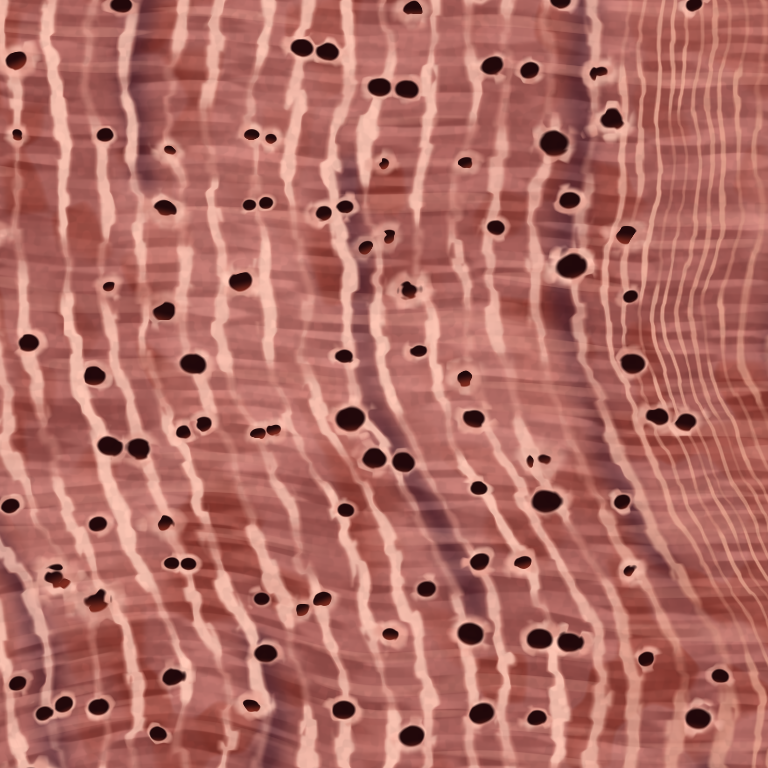
Reproduce this texture procedurally as a Shadertoy shader.

```glsl
// Magnified cross-cut wood: wavy pale growth lines, fine rays and dark rimmed pores.

vec2 hash2(vec2 c) {
    return fract(sin(vec2(dot(c, vec2(127.1, 311.7)), dot(c, vec2(269.5, 183.3)))) * 43758.5);
}

// Smooth cellular noise: blends a random value per scattered cell, 0 to 1
float cellular(vec2 p) {
    vec2 cell = floor(p), f = p - cell;
    vec2 sum = vec2(0.0);
    for (int j = -1; j <= 1; j++)
    for (int i = -1; i <= 1; i++) {
        vec2 o = vec2(i, j);
        vec2 h = hash2(cell + o);
        vec2 d = o + 0.15 + 0.7 * h - f;
        sum += exp(-8.0 * dot(d, d)) * vec2(fract(h.x * 17.3 + h.y * 5.1), 1.0);
    }
    return sum.x / sum.y;
}

// Across-grain coordinate: the growth lines swing right toward the bottom
float grainCoord(vec2 p) {
    float bend = 0.17 * (1.0 - smoothstep(0.05, 0.58, p.y));
    return p.x - bend + 0.012 * sin(8.0 * p.y + 4.0 * p.x)
         + 0.006 * sin(21.0 * p.y + 9.0 * p.x) + 0.0025 * sin(49.0 * p.y - 31.0 * p.x);
}

// Coverage of the pale growth lines
float growthLines(vec2 p, float u) {
    float s = u * 19.0 + 6.0 * smoothstep(0.78, 1.0, u);
    float id = floor(s);
    vec2 h = hash2(vec2(id, 3.0));
    float f = fract(s) - 0.5 - 0.26 * (h.x - 0.5);
    f += 0.06 * sin(p.y * 26.0 + h.y * 40.0) + 0.2 * (cellular(p * 48.0) - 0.5);
    float patches = cellular(vec2(id * 3.7, p.y * 13.0));
    float halfWidth = 0.09 + 0.1 * patches;
    float strength = mix(0.45, 1.0, smoothstep(0.1, 0.6, patches)) * mix(0.75, 1.0, h.y);
    return strength * (1.0 - smoothstep(halfWidth - 0.08, halfWidth + 0.09, abs(f)));
}

// Scattered pores: x = rim coverage, y = hole coverage, z = depth shade
vec3 pores(vec2 p) {
    vec2 g = p * 10.5, cell = floor(g);
    float rough = cellular(p * 62.0) - 0.5;
    vec3 result = vec3(0.0);
    for (int j = -1; j <= 1; j++)
    for (int i = -1; i <= 1; i++) {
        vec2 c = cell + vec2(i, j);
        vec2 h = hash2(c + 11.0), k = hash2(c + 57.0), m = hash2(c + 91.0);
        if (k.x > 0.8 - 0.4 * smoothstep(7.5, 10.0, c.x)) continue;
        vec2 q = g - c - 0.14 - 0.72 * h;
        float tilt = 0.7 * (m.x - 0.35);
        q = mat2(cos(tilt), -sin(tilt), sin(tilt), cos(tilt)) * q;
        float radius = mix(0.12, 0.225, k.y * k.y);
        // Some pores are twins split by a thin wall
        if (m.y > 0.8) {
            radius *= 0.85;
            q.x = abs(q.x) - 1.15 * radius;
        }
        float e = length(q * vec2(1.0, 1.25)) / radius + 0.22 * rough;
        float filled = smoothstep(0.5, 0.9, fract(k.x * 23.0));
        float rim = 1.0 - smoothstep(1.1, 1.75 + 0.4 * filled, e + 0.8 * rough);
        float hole = 1.0 - smoothstep(0.8, 1.1, e * mix(1.0, 1.45, filled) + filled * rough);
        float depth = smoothstep(-0.9, 0.1, q.y / radius + 0.35 - 0.6 * filled);
        result.x = max(result.x, rim * mix(0.65, 1.0, h.y));
        if (hole > result.y) result.yz = vec2(hole, depth);
    }
    return result;
}

void mainImage(out vec4 fragColor, in vec2 fragCoord) {
    vec2 p = fragCoord / iResolution.y;
    float u = grainCoord(p);

    vec3 wood = vec3(0.64, 0.36, 0.34);
    vec3 rose = vec3(0.77, 0.49, 0.46);
    vec3 rust = vec3(0.57, 0.25, 0.21);
    vec3 shadow = vec3(0.40, 0.19, 0.21);
    vec3 salmon = vec3(0.88, 0.60, 0.54);
    vec3 cream = vec3(0.98, 0.77, 0.70);

    // Fibre fields, mottled from rust to rose
    float mottle = cellular(vec2(u * 17.0, p.y * 15.0));
    float broad = cellular(p * 5.0 + 20.0);
    vec3 color = mix(wood, rust, 0.75 * smoothstep(0.45, 0.85, mottle));
    color = mix(color, rose, 0.6 * smoothstep(0.4, 0.85, broad));

    // Dark violet bands following the grain
    float bandDistance = (fract((u + 0.09) / 0.28 + 0.5) - 0.5) * 0.28;
    float band = exp(-pow(bandDistance / 0.022, 2.0));
    band *= smoothstep(0.15, 0.65, cellular(vec2(u * 3.0, p.y * 5.0 + 7.0)) + 0.25 * smoothstep(0.6, 0.75, u));
    color = mix(color, shadow * vec3(0.92, 1.0, 1.08), 0.75 * band);

    // Fine rays crossing the grain, steeper at the lower left
    float slope = 0.04 - 0.35 * (1.0 - smoothstep(0.0, 0.5, p.x)) * (1.0 - smoothstep(0.1, 0.5, p.y));
    float across = p.y + slope * p.x + 0.004 * sin(p.x * 17.0);
    float rays = cellular(vec2(p.x * 13.0, across * 92.0)) - 0.5;
    float brightRay = smoothstep(0.68, 0.95, cellular(vec2(p.x * 5.0, across * 70.0 + 9.0)));
    color += rays * vec3(0.19, 0.17, 0.16);
    color = mix(color, salmon, 0.32 * brightRay);

    // Pale growth lines, more orange and fainter at the right
    float line = growthLines(p, u);
    float right = smoothstep(0.7, 0.95, p.x);
    vec3 lineColor = mix(salmon, cream, smoothstep(0.25, 0.8, line + 0.5 * rays));
    lineColor = mix(lineColor, vec3(0.88, 0.60, 0.49), 0.6 * right);
    color = mix(color, lineColor, line * mix(0.95, 0.75, right));

    // Pore rims and holes
    vec3 pore = pores(p);
    vec3 rimColor = mix(salmon, cream, cellular(p * 70.0 + 5.0)) + 0.06 * rays;
    color = mix(color, rimColor, 0.9 * pore.x);
    vec3 holeColor = mix(vec3(0.50, 0.17, 0.12), vec3(0.13, 0.03, 0.04), pore.z);
    color = mix(color, holeColor, pore.y);

    // Soft surface grain
    color *= 0.96 + 0.08 * cellular(p * 110.0);
    fragColor = vec4(clamp(color, 0.0, 1.0), 1.0);
}
```
